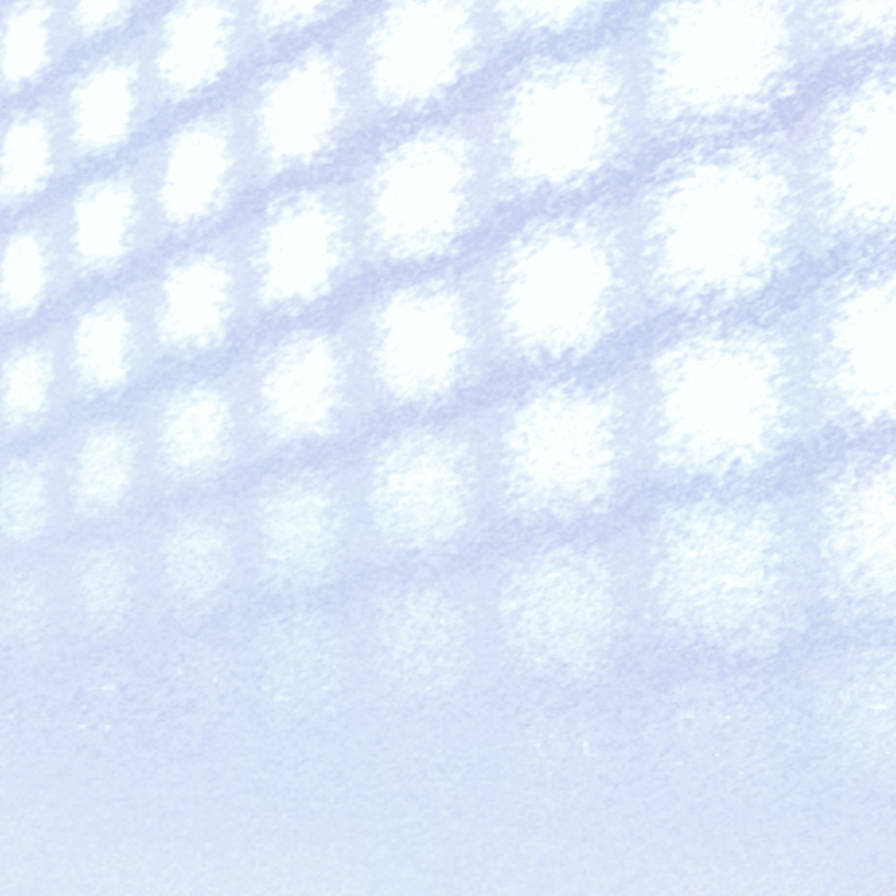
A three.js fragment shader for this texture:

```glsl
// Pale frosted glass: a slanted perspective grid of glowing panes fading into lavender haze.
#define COLUMN_GROWTH 1.15
#define COLUMN_SCALE 0.59
#define GRID_ORIGIN vec2(0.026, 0.432)
#define ROW_SLOPE 0.487
#define ROW_HEIGHT 0.1276
#define ROW_SPREAD 0.09
#define ROW_STEP 0.095
#define FROST_WARP 0.055
#define FROST_GRAIN 0.62
#define HAZE_LEVEL 0.28
#define PANE_PEAK 1.18

varying vec2 vUv;

float hash(vec2 p) {
  vec3 q = fract(p.xyx * 0.1031);
  q += dot(q, q.yzx + 33.33);
  return fract((q.x + q.y) * q.z);
}

float noise(vec2 p) {
  vec2 cell = floor(p);
  vec2 f = fract(p);
  f = f * f * (3.0 - 2.0 * f);
  float low = mix(hash(cell), hash(cell + vec2(1.0, 0.0)), f.x);
  float high = mix(hash(cell + vec2(0.0, 1.0)), hash(cell + 1.0), f.x);
  return mix(low, high, f.y);
}

// Two octaves keep the grain crisp
float grainNoise(vec2 p) {
  return 0.62 * noise(p) + 0.38 * noise(mat2(1.5, 1.1, -1.1, 1.5) * p + 7.3) - 0.5;
}

// Column and row indices; whole numbers fall on pane centres. y runs downward.
vec2 gridCoord(vec2 p) {
  float dx = p.x - GRID_ORIGIN.x;
  float column = log(max(1.0 + dx / COLUMN_SCALE, 0.1)) / log(COLUMN_GROWTH);
  float spacing = (dx + COLUMN_SCALE) * log(COLUMN_GROWTH);
  float slant = dx - ROW_STEP * spacing * sin(6.28319 * column);
  float row = (p.y - GRID_ORIGIN.y + ROW_SLOPE * slant) / (ROW_HEIGHT + ROW_SPREAD * dx);
  return vec2(column, row);
}

// Rounded square glow with a soft rim
float paneGlow(vec2 q, float size) {
  vec2 a = abs(q) / size;
  float d = pow(a.x * a.x * a.x + a.y * a.y * a.y, 1.0 / 3.0);
  return 1.0 - smoothstep(0.14, 0.53, d);
}

vec3 frostRamp(float g) {
  vec3 shade = vec3(0.755, 0.805, 0.94);
  vec3 haze = vec3(0.85, 0.895, 0.972);
  vec3 ice = vec3(0.90, 0.958, 0.985);
  vec3 white = vec3(0.98, 0.998, 0.995);
  vec3 c = mix(shade, haze, smoothstep(-0.05, 0.38, g));
  c = mix(c, ice, smoothstep(0.3, 0.68, g));
  return mix(c, white, smoothstep(0.58, 0.98, g));
}

void main() {
  vec2 p = vec2(vUv.x, 1.0 - vUv.y);

  // Slanted strokes of frost that ruffle the pane edges
  vec2 stroke = vec2(p.x - 0.55 * p.y, p.y + 0.55 * p.x);
  vec2 frostUv = stroke * vec2(75.0, 115.0);
  vec2 ruffle = vec2(grainNoise(frostUv), grainNoise(frostUv + 41.7));
  float reach = mix(0.35, 1.1, p.x);
  vec2 grid = gridCoord(p + ruffle * FROST_WARP * reach);
  vec2 q = fract(grid + 0.5) - 0.5;

  // Panes, with paler upright gaps and deeper bars between rows
  float pane = paneGlow(q, mix(0.87, 1.04, p.x));
  float upright = smoothstep(0.3, 0.5, abs(q.x)) * (1.0 - smoothstep(0.2, 0.45, abs(q.y)));
  float bar = smoothstep(0.3, 0.47, abs(q.y + 0.02));
  float gap = 0.24 + 0.08 * upright - 0.14 * bar + 0.07 * (1.0 - p.x);
  float glow = mix(gap, PANE_PEAK, pane);

  // Contrast dissolves towards the bottom, sooner at the left
  float fade = 1.0 - smoothstep(0.2, 0.84, p.y - 0.16 * p.x);
  float haze = HAZE_LEVEL + 0.12 * smoothstep(0.75, 1.0, p.y);
  haze += 0.12 * (noise(p * vec2(6.0, 9.0) + 3.0) - 0.5);
  glow = mix(haze, glow, fade);

  // Crisp grain, strongest on the frosted rims and the right side
  float grain = grainNoise(stroke * vec2(105.0, 165.0) + 17.0);
  float fineGrain = noise(p * vec2(230.0, 260.0) + 5.0) - 0.5;
  float rim = 0.38 + 0.62 * smoothstep(0.0, 0.35, pane) * smoothstep(0.95, 0.65, p.y);
  glow += FROST_GRAIN * grain * rim * mix(0.6, 1.0, p.x);
  glow += 0.13 * fineGrain;

  // A few small bright flecks inside the dimmer panes
  float fleck = smoothstep(0.86, 0.98, noise(p * vec2(75.0, 95.0) + 9.0));
  glow += 0.35 * fleck * pane * smoothstep(0.45, 0.65, p.y) * smoothstep(0.95, 0.8, p.y);

  // Slow drift between lilac and blue in the shaded parts
  vec3 color = frostRamp(glow);
  float tint = noise(p * vec2(9.0, 7.0) + 5.0) - 0.4;
  color += tint * vec3(0.02, -0.012, 0.0) * (1.0 - smoothstep(0.4, 0.9, glow));
  gl_FragColor = vec4(clamp(color, 0.0, 1.0), 1.0);
}
```
